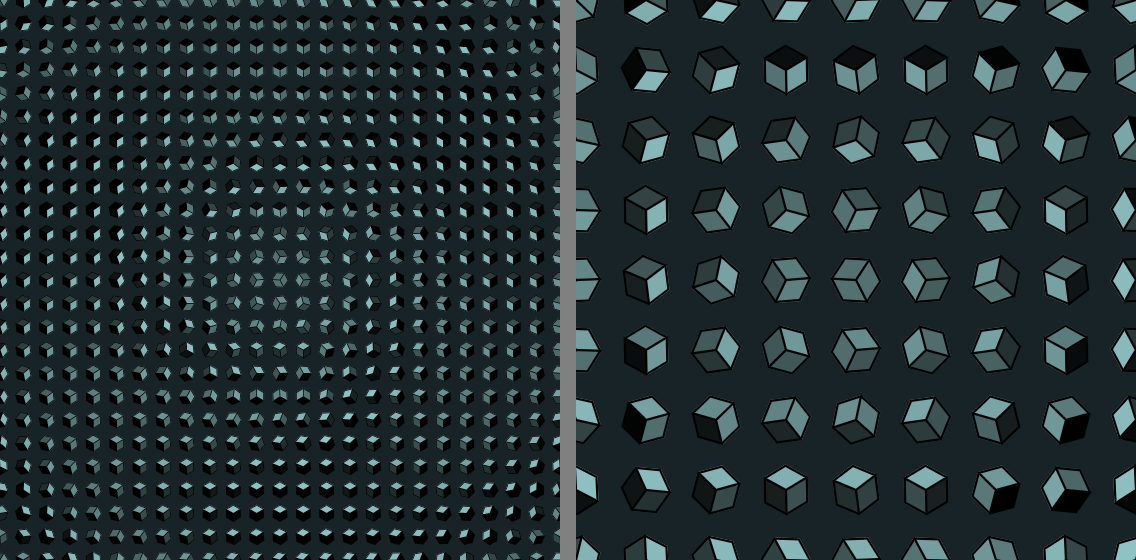
Left: the whole. Right: its middle third, enlarged.
Reproduce this pattern procedurally as a Shadertoy shader.

```glsl
// Grid of outlined isometric cubes, spun by a radial wave and lit from above the centre.
#define CELLS 24.0
#define RADIUS 0.347
#define LINE_WIDTH 0.032
#define SPIN_RATE 0.0495
#define CALM_RING 9.7
#define LIGHT_HEIGHT 5.0
#define BACKGROUND vec3(0.092, 0.138, 0.149)
#define FACE_COLOUR vec3(0.565, 0.765, 0.770)
#define INK vec3(0.0, 0.003, 0.005)

const float TAU = 6.2831853;
const float COS30 = 0.8660254;

vec2 direction(float angle) {
    return vec2(cos(angle), sin(angle));
}

// Spin grows with the squared distance from a calm ring.
float spinAngle(float ring) {
    float d = ring - CALM_RING;
    return SPIN_RATE * d * d;
}

// Diffuse light on a face whose outward axis is seen as 'axis'.
float faceLight(vec2 axis, vec2 cell) {
    vec3 normal = vec3(axis * sqrt(2.0 / 3.0), sqrt(1.0 / 3.0));
    vec3 toLight = normalize(vec3(-cell, LIGHT_HEIGHT));
    return max(dot(normal, toLight), 0.0);
}

// Antialiased coverage of the region where d is negative.
float coverage(float d, float pixel) {
    return clamp(0.5 - d / pixel, 0.0, 1.0);
}

void mainImage(out vec4 fragColor, in vec2 fragCoord) {
    float pixel = CELLS / iResolution.y;
    vec2 grid = (fragCoord - 0.5 * iResolution.xy) * pixel;
    vec2 cell = floor(grid + 0.5);
    vec2 local = grid - cell;
    float spin = spinAngle(length(cell));

    // Choose the visible face whose axis lies nearest.
    vec2 axis = vec2(0.0);
    float along = -1.0;
    for (int i = 0; i < 3; i++) {
        vec2 candidate = direction(spin + TAU * (0.25 + float(i) / 3.0));
        float reach = dot(local, candidate);
        if (reach > along) {
            along = reach;
            axis = candidate;
        }
    }
    float across = abs(axis.x * local.y - axis.y * local.x);

    // Distances to the silhouette and to the edges between faces.
    float silhouette = COS30 * along + 0.5 * across - COS30 * RADIUS;
    float innerEdge = COS30 * along - 0.5 * across;
    float edge = min(abs(silhouette), innerEdge);

    vec3 face = FACE_COLOUR * faceLight(axis, cell);
    face = mix(face, INK, coverage(edge - 0.5 * LINE_WIDTH, pixel));
    float cube = coverage(silhouette - 0.5 * LINE_WIDTH, pixel);
    fragColor = vec4(mix(BACKGROUND, face, cube), 1.0);
}
```
